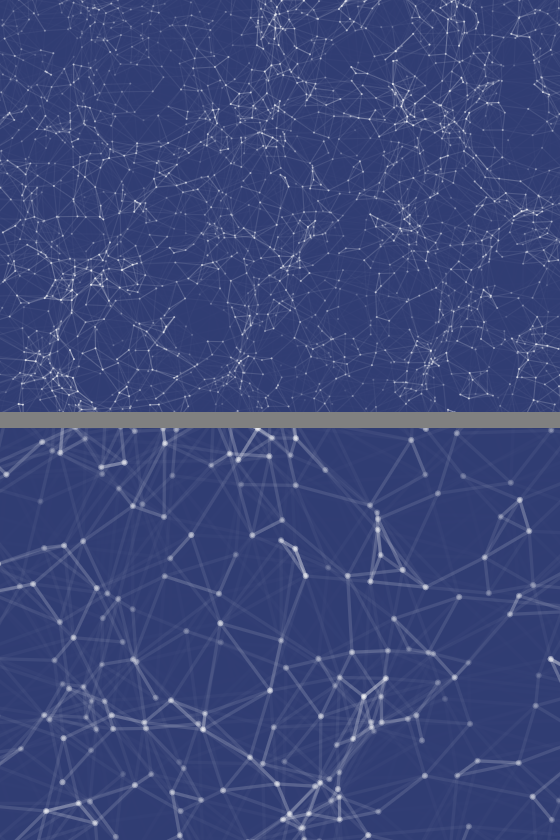
Top: the whole. Bottom: its middle third, enlarged.
Reproduce this background procedurally as a Shadertoy shader.

```glsl
// A plexus of pale dots joined by hairlines over flat indigo. Each layer jitters one
// point per grid cell, gathers the points into clumps with layered sine waves, then
// links every near pair; links fade out with length.

const vec3  BACKGROUND    = vec3(0.190, 0.239, 0.452);
const vec3  INK           = vec3(1.0);
const int   LAYERS        = 3;
const float CELLS         = 22.0;    // grid cells per canvas height
const float LAYER_GROWTH  = 0.08;    // each layer has slightly wider cells
const float LAYER_DIM     = 0.22;    // brightness lost per layer
const float LINK_REACH    = 2.0;     // longest link, in cells before clumping
const float LINK_FALLOFF  = 1.3;     // drawn length over which a link dims, in cells
const float LINK_GAIN     = 1.4;
const float LINE_HALF     = 0.0013;  // half line width, in canvas heights
const float DOT_RADIUS    = 0.0024;
const float DOT_GAIN      = 0.75;
const int   WAVES         = 6;
const float WAVE_STRENGTH = 0.30;    // compression by one wave
const int   SIDE          = 5;       // search window, in cells
const int   COUNT         = SIDE * SIDE;

vec3 hash3(vec2 cell)
{
    vec3 v = fract(vec3(cell.xyx) * vec3(0.1031, 0.1030, 0.0973));
    v += dot(v, v.yxz + 33.33);
    return fract((v.xxy + v.yzz) * v.zyx);
}

// Displacement that squeezes points into filaments and opens voids between them.
vec2 clump(vec2 p, float phase)
{
    vec2 shift = vec2(0.0);
    for (int i = 0; i < WAVES; i++)
    {
        float n = float(i);
        vec2 dir = vec2(cos(2.4 * n), sin(2.4 * n));
        float freq = 14.0 + 3.5 * n;
        shift += dir * sin(freq * dot(dir, p) + 1.7 * n + phase) / freq;
    }
    return WAVE_STRENGTH * shift;
}

// Position before clumping, by fixed-point iteration.
vec2 unclump(vec2 p, float phase)
{
    vec2 rest = p;
    for (int i = 0; i < 6; i++) rest = p - clump(rest, phase);
    return rest;
}

// Broad bright and dim regions.
float patchiness(vec2 p)
{
    float waves = sin(5.1 * p.x + 2.3 * p.y + 1.0) + sin(3.7 * p.y - 4.3 * p.x + 2.0);
    return mix(0.7, 1.1, 0.5 + 0.25 * waves);
}

float segmentDistance(vec2 p, vec2 a, vec2 b)
{
    vec2 ab = b - a, ap = p - a;
    return length(ap - ab * clamp(dot(ap, ab) / max(dot(ab, ab), 1e-8), 0.0, 1.0));
}

float coverage(float dist, float halfWidth, float pixel)
{
    return clamp((halfWidth - dist) / pixel + 0.5, 0.0, 1.0);
}

float plexus(vec2 p, float layer, float pixel)
{
    float cells = CELLS / (1.0 + LAYER_GROWTH * layer);
    float phase = 0.7 * layer;
    vec2 home = floor(unclump(p, phase) * cells);
    vec2 rest[COUNT];
    vec2 pos[COUNT];
    float weight[COUNT];
    float light = 0.0;

    // Points and their dots
    for (int i = 0; i < COUNT; i++)
    {
        vec2 cell = home + vec2(i % SIDE, i / SIDE) - float(SIDE / 2);
        vec3 h = hash3(cell + 71.0 * layer + 130.0);
        rest[i] = cell + h.xy;
        vec2 q = rest[i] / cells;
        pos[i] = q + clump(q, phase);
        weight[i] = mix(0.25, 1.0, h.z) * patchiness(q);
        light += DOT_GAIN * weight[i] * coverage(length(p - pos[i]), DOT_RADIUS, pixel);
    }

    // Links between near pairs
    for (int i = 0; i < COUNT - 1; i++)
    for (int j = i + 1; j < COUNT; j++)
    {
        vec2 gap = rest[j] - rest[i];
        float reach = 1.0 - dot(gap, gap) / (LINK_REACH * LINK_REACH);
        if (reach <= 0.0) continue;
        float line = coverage(segmentDistance(p, pos[i], pos[j]), LINE_HALF, pixel);
        if (line <= 0.0) continue;
        float dim = exp(-distance(pos[i], pos[j]) * cells / LINK_FALLOFF);
        light += LINK_GAIN * line * reach * reach * dim * weight[i] * weight[j];
    }
    return light;
}

void mainImage(out vec4 fragColor, in vec2 fragCoord)
{
    float pixel = 1.0 / iResolution.y;
    vec2 p = fragCoord * pixel;
    float light = 0.0;
    for (int i = 0; i < LAYERS; i++)
        light += plexus(p, float(i), pixel) * (1.0 - LAYER_DIM * float(i));
    fragColor = vec4(mix(BACKGROUND, INK, 1.0 - exp(-light)), 1.0);
}
```
